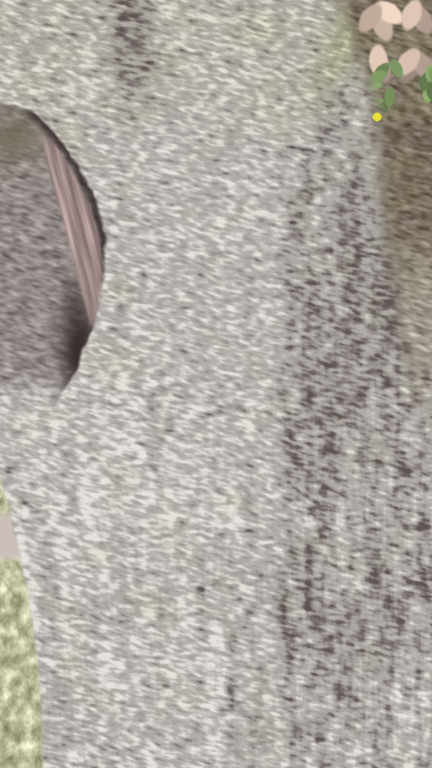
This texture is drawn by a WebGL 1 fragment shader. Its source:

```glsl
precision highp float;
// Weathered tree trunk with a dark hollow at the left and leaf litter at upper right.
// Layered gradient noise gives bark grain and long furrows; curves bound the hollow,
// the trunk edge and the mossy root groove, and a loop scatters the leaves.
uniform vec2 u_resolution;

#define BARK_LIGHT vec3(0.90, 0.89, 0.87)
#define BARK_MID vec3(0.69, 0.67, 0.66)
#define BARK_DARK vec3(0.37, 0.33, 0.33)
#define MOSS vec3(0.53, 0.50, 0.40)
#define HOLLOW_SHADE vec3(0.21, 0.17, 0.17)
#define WOOD vec3(0.62, 0.54, 0.53)
#define FOLIAGE vec3(0.73, 0.74, 0.60)
#define GRAIN_SIZE vec2(44.0, 115.0)
#define GRAIN_GAIN 0.58
#define FURROW_GAIN 0.48
#define SOFT 0.006

vec2 gradientAt(vec2 p) {
  p = vec2(dot(p, vec2(127.1, 311.7)), dot(p, vec2(269.5, 183.3)));
  return fract(sin(p) * 43758.5) * 2.0 - 1.0;
}

float gradientNoise(vec2 p) {
  vec2 i = floor(p), f = fract(p), e = vec2(1.0, 0.0);
  vec2 u = f * f * (3.0 - 2.0 * f);
  float a = dot(gradientAt(i), f), b = dot(gradientAt(i + e), f - e);
  float c = dot(gradientAt(i + e.yx), f - e.yx), d = dot(gradientAt(i + 1.0), f - 1.0);
  return mix(mix(a, b, u.x), mix(c, d, u.x), u.y);
}

float fbm(vec2 p) {
  float sum = 0.0, gain = 1.0;
  for (int i = 0; i < 3; i++) {
    sum += gain * gradientNoise(p);
    p = p * 2.03 + 17.3;
    gain *= 0.55;
  }
  return sum;
}

// Soft round falloff, 1 at the centre
float blob(vec2 p, vec2 centre, vec2 radius) {
  vec2 d = (p - centre) / radius;
  return exp(-dot(d, d));
}

float leafMask(vec2 p, float angle, vec2 size) {
  float c = cos(angle), s = sin(angle);
  p = vec2(c * p.x + s * p.y, c * p.y - s * p.x) / size;
  return 1.0 - smoothstep(0.75, 1.1, length(p) + 0.25 * abs(p.x));
}

vec3 barkColor(vec2 p, float grain) {
  // Furrows follow the flare of the trunk
  float bend = 0.2 * p.y * p.y * (1.0 - smoothstep(0.0, 0.5, p.x)) * (1.0 - smoothstep(0.7, 1.1, p.y));
  bend -= 0.4 * max(p.y - 1.4, 0.0) * smoothstep(0.4, 0.8, p.x);
  vec2 q = vec2(p.x + bend, p.y);
  float furrow = fbm(q * vec2(25.0, 3.6)) + 0.7 * fbm(q * vec2(36.0, 15.0));
  float right = smoothstep(0.60, 0.74, q.x);
  float lower = 1.0 - smoothstep(0.45, 1.05, p.y);
  float tone = 0.60 + GRAIN_GAIN * grain + 0.12 * fbm(p * 6.0);
  tone += furrow * FURROW_GAIN * (0.15 + 0.45 * lower + 0.55 * right) - 0.14 * right;
  // Broad shadows, crease, small crack and its pale chip
  tone -= 0.20 * blob(p, vec2(0.85, 1.03), vec2(0.16, 0.36));
  tone -= 0.12 * blob(p, vec2(0.70, 0.70), vec2(0.05, 0.45));
  tone -= 0.16 * blob(p, vec2(0.78, 0.28), vec2(0.14, 0.16));
  tone -= 0.50 * blob(p, vec2(0.31, 1.76), vec2(0.05, 0.19));
  tone -= 0.30 * blob(p, vec2(0.51, 0.825 + 0.01 * sin(p.x * 50.0)), vec2(0.06, 0.009));
  tone += 0.25 * blob(p, vec2(0.45, 0.82), vec2(0.02, 0.015));
  tone += 0.10 * blob(p, vec2(0.22, 0.65), vec2(0.20, 0.30));
  vec3 color = mix(BARK_DARK, BARK_MID, smoothstep(-0.15, 0.52, tone));
  color = mix(color, BARK_LIGHT, smoothstep(0.46, 0.98, tone));
  float lichen = 0.3 * smoothstep(-0.1, 0.6, fbm(p * 9.0 + 8.0)) + 0.2 * smoothstep(1.3, 1.7, p.y);
  lichen += 0.7 * blob(q, vec2(0.68, 1.70), vec2(0.05, 0.18));
  return mix(color, color * vec3(0.94, 0.96, 0.82), min(lichen, 0.9));
}

vec3 hollowColor(vec2 p, float rim, float grain) {
  vec3 color = mix(vec3(0.40, 0.37, 0.36), vec3(0.74, 0.71, 0.69), 0.5 + 0.65 * grain);
  color = mix(color, MOSS * 0.8, 0.7 * blob(p, vec2(0.03, 1.46), vec2(0.08, 0.06)));
  float shade = blob(p, vec2(0.185, 0.96), vec2(0.045, 0.15));
  shade = max(shade, 0.9 - 0.9 * smoothstep(0.0, 0.035, rim));
  color = mix(color, HOLLOW_SHADE, min(shade, 0.95));
  // Exposed wood along the rim
  float left = 0.102 + 0.266 * (1.43 - p.y), dy = p.y - 1.14;
  float strip = smoothstep(-SOFT, SOFT, p.x - left);
  strip *= smoothstep(-SOFT, SOFT, 0.238 - 1.2 * dy * dy - p.x);
  strip *= smoothstep(1.0, 1.04, p.y) * (1.0 - smoothstep(1.43, 1.48, p.y));
  return mix(color, WOOD * (1.0 + 0.45 * fbm(vec2((p.x - left) * 65.0, p.y * 4.0))), strip);
}

vec3 litterColor(vec2 p, float grain) {
  vec3 color = mix(vec3(0.42, 0.37, 0.34), MOSS, 0.5 + 0.6 * fbm(p * 14.0)) + 0.2 * grain;
  color = mix(color, BARK_MID * vec3(0.95, 0.94, 0.88) + 0.25 * grain, 0.85 - 0.85 * smoothstep(1.0, 1.32, p.y));
  for (int i = 0; i < 22; i++) {
    vec2 h = 0.5 + 0.5 * gradientAt(vec2(float(i), 4.7));
    float green = step(9.5, float(i));
    vec2 centre = mix(vec2(0.83, 1.62), vec2(0.86, 1.52), green) + h * vec2(0.17, 0.15);
    vec3 tint = mix(vec3(0.80, 0.71, 0.65), vec3(0.47, 0.57, 0.37), green);
    vec2 size = mix(vec2(0.050, 0.024), vec2(0.032, 0.014), green);
    color = mix(color, tint * (0.75 + 0.45 * fract(h.y * 7.0)), leafMask(p - centre, h.x * 6.0, size));
  }
  return color;
}

void main() {
  vec2 p = gl_FragCoord.xy / u_resolution.x, slanted = p + vec2(0.0, 0.22 * p.x);
  float grain = gradientNoise(slanted * GRAIN_SIZE) + 0.9 * fbm(slanted * vec2(27.0, 54.0));
  float wobble = 0.012 * fbm(p * 16.0), high = smoothstep(0.75, 1.05, p.y);
  vec3 color = barkColor(p, grain);
  // Root groove, litter and a yellow bloom
  float ground = p.x - 0.885 + 0.32 * max(p.y - 1.5, 0.0) - 0.17 * max(1.35 - p.y, 0.0) + wobble;
  color = mix(color, MOSS * 0.85, 0.5 * high * exp(-ground * ground * 1600.0));
  color = mix(color, litterColor(p, grain), high * smoothstep(-2.0 * SOFT, 3.0 * SOFT, ground));
  color = mix(color, vec3(0.92, 0.88, 0.22), leafMask(p - vec2(0.873, 1.507), 0.0, vec2(0.014, 0.011)));
  // Hollow
  float dy = p.y - 1.188, rim = 0.243 - (dy > 0.0 ? 1.5 : 0.95) * dy * dy - p.x + wobble;
  float inside = smoothstep(-SOFT, SOFT, rim) * smoothstep(0.82, 0.94, p.y);
  inside *= 1.0 - smoothstep(1.535, 1.55, p.y + 0.3 * p.x);
  color = mix(color, hollowColor(p, rim, grain), inside);
  // Pale foliage and path behind the trunk
  float path = smoothstep(0.47, 0.50, p.y) * (1.0 - smoothstep(0.57, 0.61, p.y));
  vec3 back = mix(FOLIAGE + 0.38 * fbm(p * vec2(38.0, 30.0)), vec3(0.80, 0.75, 0.73), path);
  color = mix(color, back, smoothstep(-SOFT, SOFT, 0.1 - 0.22 * p.y * p.y - p.x + 0.5 * wobble));
  gl_FragColor = vec4(clamp(color, 0.0, 1.0), 1.0);
}
```
